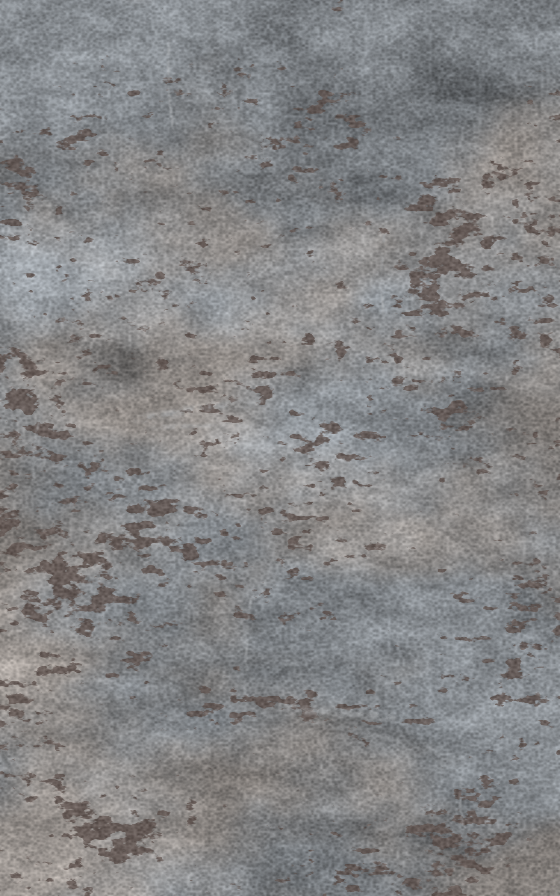
Give the GLSL for this texture, as a WebGL 2 fragment shader.

```glsl
#version 300 es
precision highp float;
// Weathered grey metal plate: broad cool and warm clouds under a fine grit,
// ragged brown corrosion flakes gathered in patches, and a few pale scratches.
// Layered value noise shapes clouds and flakes; cellular noise makes the grit.
uniform vec2 u_resolution;
out vec4 fragColor;

#define BASE_TONE 0.548
#define CLOUD_CONTRAST 0.34
#define MOTTLE_CONTRAST 0.20
#define GRIT_CONTRAST 0.17
#define FLAKE_LEVEL 0.655
#define FLAKE_SOFTNESS 0.10
#define FLAKE_COLOR vec3(0.375, 0.328, 0.312)
#define COOL_TINT vec3(0.965, 1.0, 1.035)
#define WARM_TINT vec3(1.035, 0.995, 0.965)
#define SCRATCH_COLOR vec3(0.69, 0.70, 0.71)
#define SCRATCH_COUNT 5

float hash(vec2 p) {
    vec3 q = fract(p.xyx * 0.1031);
    q += dot(q, q.yzx + 33.33);
    return fract((q.x + q.y) * q.z);
}

float valueNoise(vec2 p) {
    vec2 i = floor(p), f = fract(p);
    f = f * f * (3.0 - 2.0 * f);
    float low = mix(hash(i), hash(i + vec2(1, 0)), f.x);
    float high = mix(hash(i + vec2(0, 1)), hash(i + vec2(1, 1)), f.x);
    return mix(low, high, f.y);
}

float fbm(vec2 p) {
    float sum = 0.0, weight = 0.533;
    for (int i = 0; i < 4; i++) {
        sum += weight * valueNoise(p);
        p = p * 2.03 + vec2(17.3, 9.1);
        weight *= 0.5;
    }
    return sum;
}

// Distance to the nearest jittered cell point
float cellular(vec2 p) {
    vec2 cell = floor(p), f = fract(p);
    float nearest = 2.0;
    for (int y = -1; y <= 1; y++)
        for (int x = -1; x <= 1; x++) {
            vec2 o = vec2(x, y), id = cell + o;
            vec2 site = o + vec2(hash(id), hash(id + 57.0)) - f;
            nearest = min(nearest, dot(site, site));
        }
    return sqrt(nearest);
}

// Soft bowed stroke around the origin, running along x
float stroke(vec2 p, float angle, float halfLength, float width, float bow) {
    float c = cos(angle), s = sin(angle);
    p = vec2(c * p.x + s * p.y, c * p.y - s * p.x);
    float t = p.x / halfLength;
    float across = p.y - bow * (1.0 - t * t);
    return smoothstep(width, 0.0, abs(across)) * smoothstep(1.0, 0.6, abs(t));
}

float scratches(vec2 p, float aspect) {
    float sum = 0.0;
    // Thin upright scratches
    for (int i = 0; i < SCRATCH_COUNT; i++) {
        float k = float(i);
        vec2 center = vec2(fract(0.83 + 0.62 * k), aspect * (k + 0.5) / float(SCRATCH_COUNT));
        float angle = 1.57 + 0.35 * (hash(vec2(k, 3.0)) - 0.5);
        float reach = 0.05 + 0.06 * hash(vec2(k, 8.0));
        sum += 0.65 * stroke(p - center, angle, reach, 0.005, 0.008);
    }
    // Broad chalky scuffs
    for (int i = 0; i < 2; i++) {
        float k = float(i);
        vec2 center = vec2(0.63 - 0.27 * k, aspect * (0.2 + 0.34 * k));
        float angle = 0.22 * k - 0.08;
        sum += 0.8 * stroke(p - center, angle, 0.14, 0.013, 0.006);
        sum += 0.45 * stroke(p - center + vec2(0.0, 0.028), angle - 0.12, 0.11, 0.008, 0.004);
    }
    return min(sum, 1.0);
}

void main() {
    vec2 p = gl_FragCoord.xy / u_resolution.x;
    float aspect = u_resolution.y / u_resolution.x;
    float height = p.y / aspect;

    // Broad tone: clouds, level bands, faint drips and shaded ends
    float cloud = fbm(p * vec2(2.4, 6.5) + 4.7) - 0.5;
    float mottle = fbm(p * vec2(17.0, 32.0) + 31.0) - 0.5;
    float drips = valueNoise(p * vec2(55.0, 5.0) + 12.0) - 0.5;
    float tone = BASE_TONE + CLOUD_CONTRAST * cloud + MOTTLE_CONTRAST * mottle + 0.03 * drips;
    tone += 0.022 * cos(19.0 * (height - 0.33) + 2.0 * cloud);
    tone -= 0.10 * smoothstep(0.86, 1.0, height) + 0.06 * smoothstep(0.16, 0.0, height);

    // Fine grit
    float grit = 0.6 * (cellular(p * vec2(125.0, 150.0)) - 0.42)
               + 0.8 * (valueNoise(p * vec2(190.0, 245.0) + 5.0) - 0.5);
    tone += GRIT_CONTRAST * grit;
    float warmth = fbm(p * vec2(3.2, 4.5) + 71.0) - 0.25 * smoothstep(0.75, 1.0, height);
    vec3 color = tone * mix(COOL_TINT, WARM_TINT, smoothstep(0.3, 0.7, warmth));

    // Corrosion flakes, denser inside large patches
    float patches = fbm(p * vec2(5.0, 9.0) + 23.0) - 0.5;
    float ragged = fbm(p * vec2(38.0, 74.0) + 90.0);
    float flake = ragged + 0.75 * patches - 0.25 * smoothstep(0.82, 0.97, height);
    flake = smoothstep(FLAKE_LEVEL, FLAKE_LEVEL + FLAKE_SOFTNESS, flake);
    color = mix(color, FLAKE_COLOR + 0.14 * grit, 0.85 * flake);

    // Scratches broken up by the grit
    float wear = smoothstep(0.3, 0.65, fbm(p * vec2(60.0, 80.0) + 41.0));
    color = mix(color, SCRATCH_COLOR + 0.1 * grit, 0.7 * wear * scratches(p, aspect));
    fragColor = vec4(clamp(color, 0.0, 1.0), 1.0);
}
```
